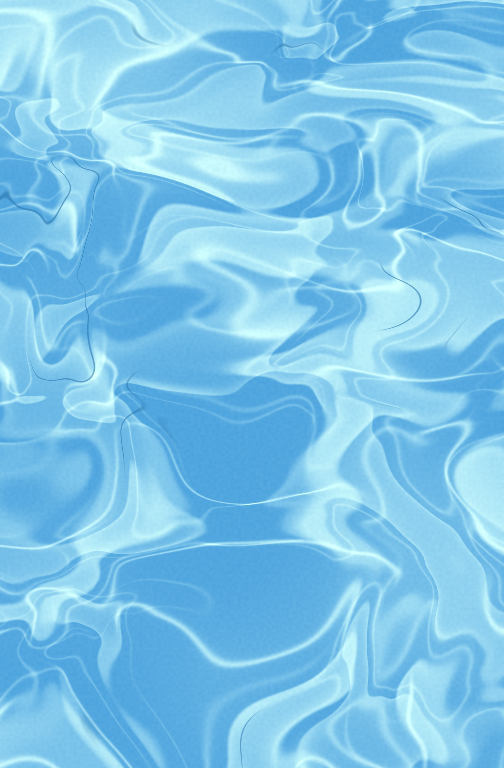
This texture is drawn by a WebGL 2 fragment shader. Its source:

```glsl
#version 300 es
precision highp float;
// Sunlit pool water: folded sheets of light, bright filaments and faint dark seams.

uniform vec2 u_resolution;
out vec4 fragColor;

const vec3 DEEP_BLUE = vec3(0.335, 0.665, 0.878);
const vec3 SUNLIT = vec3(0.76, 0.96, 0.985);
const vec3 SEAM_BLUE = vec3(0.16, 0.46, 0.68);
const float WAVE_SCALE = 5.4;      // wave cells per canvas height
const float PERSPECTIVE = 0.55;    // flattening towards the top
const float SWELL_WARP = 1.0;
const float RIPPLE_WARP = 0.34;
const float BASE_LIGHT = 0.05;
const float SHEET_FILL = 0.28;
const float SHEET_RIM = 0.36;
const float FILAMENT_WIDTH = 0.026;
const float FILAMENT_LIGHT = 0.60;
const float KNOT_LIGHT = 0.50;
const float CONTRAST = 1.5;
const float MID_LIGHT = 0.34;
const float LIGHT_FLOOR = -0.06;
const float LIGHT_LIMIT = 1.35;
const float GRAIN_SCALE = 210.0;
const float GRAIN_LIGHT = 0.08;

vec2 gradientAt(ivec2 cell) {
    uvec2 c = uvec2(cell);
    uint h = c.x * 0x9E3779B1u ^ c.y * 0x85EBCA77u;
    h = (h ^ (h >> 15)) * 0x2C1B3C6Du;
    h = (h ^ (h >> 13)) * 0x297A2D39u;
    h ^= h >> 16;
    float angle = float(h & 0xFFFFu) / 65536.0 * 6.28319;
    return vec2(cos(angle), sin(angle));
}

float gradientNoise(vec2 p) {
    ivec2 i = ivec2(floor(p));
    vec2 f = fract(p);
    vec2 u = f * f * f * (f * (f * 6.0 - 15.0) + 10.0);
    float a = dot(gradientAt(i), f);
    float b = dot(gradientAt(i + ivec2(1, 0)), f - vec2(1, 0));
    float c = dot(gradientAt(i + ivec2(0, 1)), f - vec2(0, 1));
    float d = dot(gradientAt(i + ivec2(1, 1)), f - vec2(1, 1));
    return mix(mix(a, b, u.x), mix(c, d, u.x), u.y);
}

vec2 noisePair(vec2 p) {
    return vec2(gradientNoise(p + vec2(3.7, 11.2)), gradientNoise(p + vec2(27.4, 5.9)));
}

mat2 rotation(float angle) {
    float c = cos(angle), s = sin(angle);
    return mat2(c, s, -s, c);
}

// Fold of light: a crisp rim on one side, a soft fill behind it.
float lightSheet(float d, float softness) {
    float inside = smoothstep(-softness, softness, d);
    return inside * (SHEET_FILL + SHEET_RIM * exp(-14.0 * abs(d)));
}

// Thin bright core with a wider halo.
float filament(float d, float width) {
    float r = d / width;
    return 0.8 * exp(-r * r) + 0.2 * exp(-abs(r) * 0.6);
}

void main() {
    vec2 p = gl_FragCoord.xy / u_resolution.y;

    // Water plane in perspective, bent by swell and ripples
    vec2 water = vec2(p.x, p.y + PERSPECTIVE * p.y * p.y) * WAVE_SCALE;
    vec2 q = water + SWELL_WARP * noisePair(water * 0.8);
    q += RIPPLE_WARP * noisePair(q * 1.9 + 8.0);

    float swell = gradientNoise(water * 0.5 + 41.0);
    float mask = gradientNoise(q * 0.9 + 63.0);

    // Broad and small sheets, with edges that turn from crisp to blurred
    float softness = mix(0.02, 0.085, smoothstep(-0.2, 0.25, mask));
    float broad = gradientNoise(rotation(0.5) * q * 0.8 + 15.0);
    float small = gradientNoise(rotation(1.1) * q * 1.35 + 33.0);
    float light = BASE_LIGHT + 0.45 * swell;
    light += lightSheet(broad - 0.06, softness);
    light += 0.7 * lightSheet(small - 0.12, softness * 0.8);

    // Filaments: nested contours of the sheets and two free-running nets
    float net = gradientNoise(rotation(-0.4) * q * 0.95 + 52.0);
    float fineNet = gradientNoise(rotation(0.8) * q * 1.5 + 71.0);
    float coarse = filament(net - 0.04, FILAMENT_WIDTH) * smoothstep(-0.3, 0.15, mask);
    float fine = filament(fineNet - 0.05, FILAMENT_WIDTH) * smoothstep(0.2, -0.15, swell);
    float strands = coarse + 0.5 * fine;
    strands += 0.50 * filament(broad + 0.07, FILAMENT_WIDTH * 0.8) * smoothstep(0.2, -0.15, mask);
    strands += 0.40 * filament(small + 0.05, FILAMENT_WIDTH) * smoothstep(-0.1, 0.2, swell);
    light += FILAMENT_LIGHT * strands + KNOT_LIGHT * coarse * fine;

    // Contrast with soft shadow floor and highlight limit, then fine grain
    light = MID_LIGHT + CONTRAST * (light - MID_LIGHT);
    float lift = light - LIGHT_FLOOR;
    light = LIGHT_FLOOR + 0.5 * (lift + sqrt(lift * lift + 0.01));
    light = LIGHT_LIMIT * tanh(light / LIGHT_LIMIT);
    light += GRAIN_LIGHT * gradientNoise(p * GRAIN_SCALE);
    vec3 color = mix(DEEP_BLUE, SUNLIT, light);
    color.b += 0.02 * light * (1.0 - light);

    // Sparse dark seams on the pool floor
    float seamLine = gradientNoise(q * vec2(1.1, 0.7) + 77.0) - 0.05;
    float seamMask = smoothstep(0.14, 0.28, gradientNoise(water * 0.8 + 91.0));
    float seam = smoothstep(0.015, 0.002, abs(seamLine)) * seamMask;
    color = mix(color, SEAM_BLUE, 0.6 * seam);

    fragColor = vec4(clamp(color, 0.0, 1.0), 1.0);
}
```
